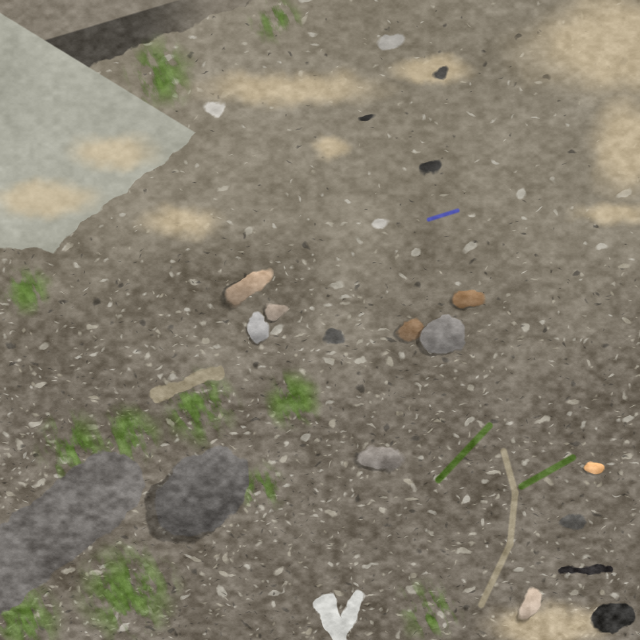
This texture is drawn by a WebGL 2 fragment shader. Its source:

```glsl
#version 300 es
precision highp float;
// Dappled dirt yard: concrete slab and curb, stones, weeds, sticks and litter.
uniform vec2 u_resolution;
out vec4 fragColor;

const vec3 DRY_SOIL = vec3(.53, .50, .44);
const vec3 DAMP_SOIL = vec3(.45, .42, .375);
const vec3 SUNLIT = vec3(.81, .74, .61);
const vec3 CONCRETE = vec3(.66, .66, .61);
const vec3 CURB_TOP = vec3(.52, .49, .44);
const vec3 CURB_FACE = vec3(.30, .285, .26);
const vec3 GRASS = vec3(.33, .43, .20);
const vec3 BARK = vec3(.43, .415, .40);
const vec3 PALE = vec3(.82, .82, .80);
const vec3 DARK = vec3(.18, .17, .17);
const vec3 STRAW = vec3(.61, .57, .48);
const vec3 BLUE = vec3(.30, .32, .66);
const float GRAIN = .24;

// Sun patches: centre, radii
const vec4 SUN[10] = vec4[](
  vec4(.44, .86, .15, .032), vec4(.67, .89, .06, .02), vec4(.515, .768, .03, .018),
  vec4(.95, .92, .13, .08), vec4(.98, .77, .06, .09), vec4(.96, .665, .07, .02),
  vec4(.28, .655, .07, .03), vec4(.17, .76, .07, .03), vec4(.06, .69, .1, .03),
  vec4(.86, .02, .1, .04));
// Weeds: centre, radius
const vec3 WEEDS[11] = vec3[](
  vec3(.117, .3, .06), vec3(.2, .32, .05), vec3(.31, .36, .06), vec3(.455, .375, .045),
  vec3(.405, .235, .04), vec3(.04, .545, .04), vec3(.25, .885, .055), vec3(.43, .97, .04),
  vec3(.2, .075, .08), vec3(.04, .03, .06), vec3(.67, .045, .05));
// Large stones: centre, radii; then tilt, brightness, warmth
const vec4 STONES[10] = vec4[](
  vec4(.64, .485, .022, .016), vec4(.69, .477, .036, .03), vec4(.733, .531, .025, .014),
  vec4(.403, .487, .017, .02), vec4(.427, .515, .016, .014), vec4(.385, .552, .04, .017),
  vec4(.597, .284, .036, .02), vec4(.316, .232, .08, .058),
  vec4(.927, .268, .014, .012), vec4(.829, .054, .014, .026));
const vec3 STONE_TONE[10] = vec3[](
  vec3(.6, .44, .22), vec3(.4, .5, .03), vec3(0, .45, .26), vec3(.6, .66, .01),
  vec3(0, .6, .09), vec3(.6, .59, .15), vec3(0, .53, .05), vec3(.65, .385, .03),
  vec3(.5, .7, .3), vec3(-.4, .71, .1));
// Small debris: centre, radius, brightness
const vec4 DEBRIS[9] = vec4[](
  vec4(.332, .829, .018, .78), vec4(.572, .814, .011, .2), vec4(.687, .885, .012, .3),
  vec4(.671, .736, .013, .24), vec4(.596, .651, .014, .76), vec4(.61, .935, .02, .66),
  vec4(.893, .182, .019, .36), vec4(.957, .032, .038, .2), vec4(.521, .473, .017, .36));
// Sticks: two ends; the first two are green
const vec4 STICKS[5] = vec4[](
  vec4(.685, .25, .765, .335), vec4(.815, .24, .895, .285), vec4(.787, .295, .805, .23),
  vec4(.805, .23, .797, .15), vec4(.797, .15, .752, .055));

float hash(vec2 p) {
  vec3 q = fract(p.xyx * .1031);
  q += dot(q, q.yzx + 33.33);
  return fract((q.x + q.y) * q.z);
}
float noise(vec2 p) {
  vec2 i = floor(p), f = fract(p), e = vec2(1, 0);
  f = f * f * (3. - 2. * f);
  return mix(mix(hash(i), hash(i + e), f.x), mix(hash(i + e.yx), hash(i + e.xx), f.x), f.y);
}
float fbm(vec2 p) {
  float sum = 0., amp = .5;
  for (int i = 0; i < 4; i++) { sum += amp * noise(p); p = p * 2.03 + 7.; amp *= .5; }
  return sum;
}
float cover(float d) {
  float soft = max(.002, 1. / u_resolution.y);
  return smoothstep(-soft, soft, -d);
}
float blob(vec2 p, vec2 radii, float tilt) {
  float c = cos(tilt), s = sin(tilt);
  p = mat2(c, -s, s, c) * p;
  return (length(p / radii) - 1.) * min(radii.x, radii.y);
}
float stroke(vec2 p, vec4 ends, float width) {
  vec2 a = p - ends.xy, b = ends.zw - ends.xy;
  return length(a - b * clamp(dot(a, b) / dot(b, b), 0., 1.)) - width;
}
// One chip per grid cell, kept inside its cell
void scatter(inout vec3 col, vec2 p, float cells, float density) {
  vec2 g = p * vec2(cells, cells * 1.4), id = floor(g);
  float pick = hash(id + cells), tone = hash(id + 17.);
  vec2 at = .3 + .4 * vec2(hash(id + 31.), hash(id + 53.));
  float d = blob(fract(g) - at, vec2(.28, .17) * (.4 + .6 * tone), pick * 40.);
  vec3 chip = tone > .4 ? mix(STRAW, PALE, tone * .7) : CURB_FACE;
  col = mix(col, chip, cover(d / cells) * step(pick, density) * .75);
}

void main() {
  vec2 uv = gl_FragCoord.xy / u_resolution;
  float broad = fbm(uv * 9.), fine = fbm(uv * vec2(80, 110));
  vec2 warp = uv + .022 * (vec2(fbm(uv * 35.), fbm(uv * 35. + 90.)) - .5);
  // Soil and loose chips
  float upper = smoothstep(.3, .75, uv.y + .2 * (broad - .5));
  vec3 col = mix(DAMP_SOIL, DRY_SOIL, upper) + .16 * (broad - .47);
  float chips = mix(.3, .08, upper) * (1.2 - .5 * uv.x);
  for (float cells = 24.; cells < 90.; cells *= 1.9) scatter(col, warp, cells, chips);
  // Curb, then slab with a ragged lower edge
  float face = cover(.842 + .39 * uv.x - warp.y);
  col = mix(col, mix(CURB_FACE, CURB_TOP, smoothstep(.2, .36, uv.x)), face);
  col = mix(col, CURB_TOP, cover(.916 + .3 * uv.x - uv.y));
  float slab = cover(max(uv.y - .98 + .613 * uv.x, .61 + .8 * max(0., warp.x - .08) - warp.y));
  col = mix(col, CONCRETE + .15 * (broad - .5), slab);
  // Dappled light
  float sun = 0.;
  for (int i = 0; i < SUN.length(); i++) {
    float r = length((warp - SUN[i].xy) / SUN[i].zw) + .8 * (broad - .5);
    sun = max(sun, 1. - smoothstep(.4, 1.3, r));
  }
  col = mix(col, SUNLIT, sun * .75);
  // Weeds, broken into blades
  float weed = 0., blades = fbm(vec2(uv.x + .4 * uv.y, uv.y * .5) * 70.);
  for (int i = 0; i < WEEDS.length(); i++)
    weed = max(weed, 1. - smoothstep(.2, 1.2, length(warp - WEEDS[i].xy) / WEEDS[i].z));
  weed *= smoothstep(.3, .55, blades) * (1. - slab);
  col = mix(col, GRASS * (.6 + .9 * blades), weed * .85);
  // Weathered log, larger stones shaded from above, then debris
  col = mix(col, BARK + .2 * (broad - .5), cover(stroke(warp, vec4(-.02, .09, .17, .24), .055)));
  for (int i = 0; i < STONES.length(); i++) {
    vec2 p = warp - STONES[i].xy, r = STONES[i].zw;
    vec3 tone = STONE_TONE[i], tint = tone.y * (1. + tone.z * vec3(1, 0, -1));
    col *= 1. - .3 * cover(blob(p + r * .2, r, tone.x));
    col = mix(col, tint * (1. + .15 * p.y / r.y), cover(blob(p, r, tone.x)));
  }
  for (int i = 0; i < DEBRIS.length(); i++) {
    vec4 bit = DEBRIS[i];
    col = mix(col, bit.w * vec3(1, .98, .94), cover(blob(warp - bit.xy, bit.z * vec2(1, .6), .3)));
  }
  // Sticks and litter
  for (int i = 0; i < STICKS.length(); i++)
    col = mix(col, i < 2 ? GRASS : STRAW, cover(stroke(uv, STICKS[i], .005)));
  col = mix(col, STRAW, cover(stroke(warp, vec4(.24, .385, .34, .415), .01)));
  col = mix(col, BLUE, cover(stroke(uv, vec4(.67, .657, .715, .671), .003)));
  col = mix(col, DARK, cover(stroke(warp, vec4(.875, .107, .95, .112), .006)));
  float fork = min(stroke(warp, vec4(.51, .055, .53, 0), .016), stroke(warp, vec4(.562, .07, .53, 0), .011));
  col = mix(col, PALE, cover(fork));
  // Surface grain, calmer on concrete
  col += (fine - .47) * GRAIN * mix(1.2, .5, max(upper * .6, slab));
  fragColor = vec4(clamp(col, 0., 1.), 1);
}
```
